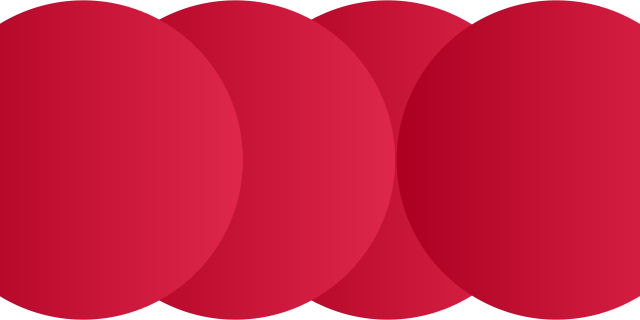
This background is drawn by a WebGL 1 fragment shader. Its source:

```glsl
precision highp float;

uniform vec2 u_resolution;

// Lengths are in canvas heights
#define RADIUS 0.499
#define FIRST_X 0.26
#define SPACING 0.4755
#define LAST_GAP 0.052
#define DISC_COUNT 4
#define BACKGROUND vec3(1.0)
#define DARK_RED vec3(0.675, 0.0, 0.13)
#define LIGHT_RED vec3(0.872, 0.152, 0.292)

// Horizontal gradient spanning one disc
vec3 discColor(float offsetX) {
    float t = clamp(0.5 + 0.5 * offsetX / RADIUS, 0.0, 1.0);
    return mix(DARK_RED, LIGHT_RED, t);
}

// Antialiased coverage of a disc centred at the origin
float discCoverage(vec2 offset, float pixel) {
    return clamp(0.5 - (length(offset) - RADIUS) / pixel, 0.0, 1.0);
}

void main() {
    float pixel = 1.0 / u_resolution.y;
    vec2 position = gl_FragCoord.xy * pixel;
    vec3 color = BACKGROUND;

    // Paint slots 2, 1, 0, then 3 so the outer discs lie on top
    for (int i = 0; i < DISC_COUNT; i++) {
        float slot = mod(6.0 - float(i), 4.0);
        float centerX = FIRST_X + slot * SPACING + step(2.5, slot) * LAST_GAP;
        vec2 offset = position - vec2(centerX, 0.5);
        color = mix(color, discColor(offset.x), discCoverage(offset, pixel));
    }

    gl_FragColor = vec4(color, 1.0);
}
```
